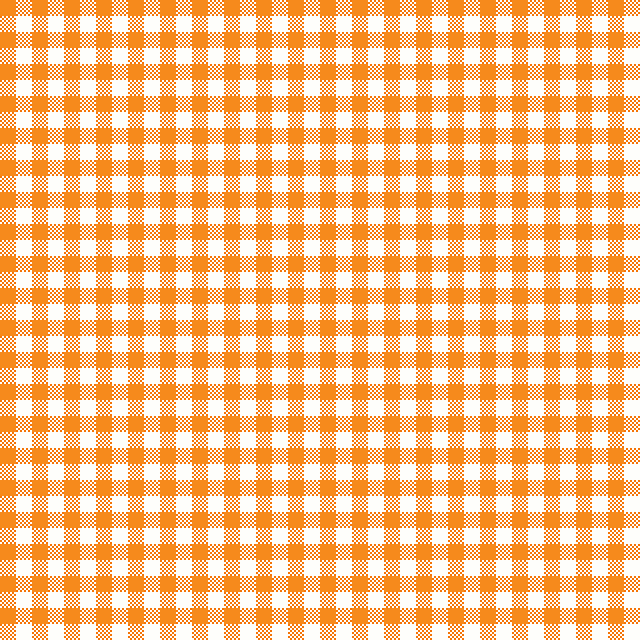
Reproduce this pattern procedurally as a Shadertoy shader.

```glsl
// Orange and white gingham cloth: crossing stripes of plain-woven threads, 20 by 20 repeats.

const float REPEATS = 20.0;            // stripe pairs across and down
const float THREADS_PER_STRIPE = 8.0;  // weave cells across one stripe

const vec3 WHITE = vec3(0.995, 0.995, 0.985);
const vec3 ORANGE = vec3(0.965, 0.54, 0.11);
const vec3 DEEP_ORANGE = vec3(0.96, 0.45, 0.02);

// Integral of a square wave of period 1: +1 in its first half, -1 in its second.
vec2 squareIntegral(vec2 x) {
    return 0.5 - abs(fract(x) - 0.5);
}

// Square wave averaged over a window, which smooths its edges.
vec2 smoothSquare(vec2 x, vec2 window) {
    return (squareIntegral(x + 0.5 * window) - squareIntegral(x - 0.5 * window)) / window;
}

// Dyed stripes on each axis: 1 on orange threads, 0 on white ones.
vec2 dyedStripes(vec2 p, vec2 pixel, float repeats) {
    return 0.5 + 0.5 * smoothSquare(p * repeats, pixel * repeats);
}

// Plain weave: 1 where the warp lies on top, 0 where the weft does.
float warpOnTop(vec2 p, vec2 pixel, float pairs) {
    vec2 wave = smoothSquare(p * pairs, pixel * pairs);
    return 0.5 + 0.5 * wave.x * wave.y;
}

// Fully dyed squares are flat orange; threads beside white ones look deeper.
vec3 clothColour(vec2 stripes, float warp) {
    float dye = mix(stripes.y, stripes.x, warp);
    float solid = stripes.x * stripes.y;
    vec3 thread = mix(DEEP_ORANGE, ORANGE, solid);
    return mix(WHITE, thread, dye);
}

void mainImage(out vec4 fragColor, in vec2 fragCoord) {
    // Stripes start at the left and top edges.
    vec2 p = fragCoord / iResolution.xy;
    p.y = 1.0 - p.y;
    vec2 pixel = 1.0 / iResolution.xy;

    vec2 stripes = dyedStripes(p, pixel, REPEATS);
    float warp = warpOnTop(p, pixel, REPEATS * THREADS_PER_STRIPE);
    fragColor = vec4(clothColour(stripes, warp), 1.0);
}
```
